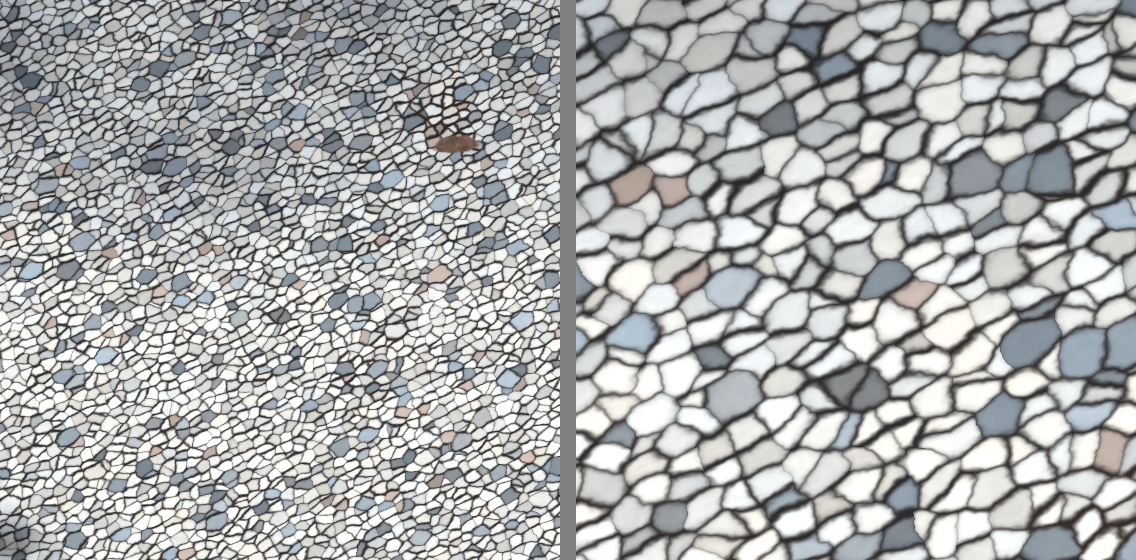
Left, the full canvas; right, a detail of the centre.
Reproduce this texture procedurally as a three.js fragment shader.

```glsl
// Pale crushed gravel with scattered blue-grey stones and a little brown litter.
// A weighted cellular pattern (power diagram) gives stones of mixed sizes; the
// distance to each stone's border makes broken gaps, and broad blobs shade the bed.

#define STONES 53.0        // small stones across the canvas
#define TILT 0.45          // direction of the long axis, radians
#define STRETCH 1.42       // length of stones against their width
#define BIG_SHARE 0.028    // share of cells that grow into big stones
#define GREY_SHARE 0.09    // share of small stones that are grey
#define GAP_SOFT 0.16      // width of the soft stone border, in cells
#define GAP_SLANT 0.075    // extra gap along the long axis, in cells
#define GAP_BREAK 0.11     // how far random gaps close up, in cells
#define GAP_COLOR vec3(0.17, 0.17, 0.18)
#define PALE_COLOR vec3(1.01, 1.01, 0.995)
#define GREY_COLOR vec3(0.61, 0.64, 0.665)
#define LITTER_COLOR vec3(0.37, 0.29, 0.25)

varying vec2 vUv;

const float ROUNDING = 20.0;

vec2 hash2(vec2 p) {
  vec3 q = fract(vec3(p.xyx) * vec3(0.1031, 0.1030, 0.0973));
  q += dot(q, q.yzx + 33.33);
  return fract((q.xx + q.yz) * q.zy);
}

mat2 rotation(float a) {
  return mat2(cos(a), -sin(a), sin(a), cos(a));
}

// Layered sines, about -1 to 1
float waves(vec2 p) {
  float sum = 0.0, amp = 0.55;
  for (int i = 0; i < 4; i++) {
    sum += amp * sin(p.x + 1.3 * sin(p.y)) * cos(p.y * 0.9 - 0.7 * sin(p.x));
    p = rotation(0.9) * p * 1.9 + 2.7;
    amp *= 0.6;
  }
  return sum;
}

float blob(vec2 p, vec2 center, vec2 size) {
  vec2 q = (p - center) / size;
  return exp(-dot(q, q));
}

float litterAt(vec2 p) {
  return blob(p, vec2(0.80, 0.79), vec2(0.055, 0.065)) + 0.45 * blob(p, vec2(0.64, 0.33), vec2(0.06, 0.05));
}

// Rare cells weigh much more and swallow their neighbours
float stoneWeight(vec2 cell) {
  vec2 h = hash2(cell + 71.0);
  return h.x < BIG_SHARE ? 0.4 + 0.45 * h.y : 0.24 * h.y;
}

vec2 stoneOffset(vec2 cell) {
  return 0.08 + 0.84 * hash2(cell);
}

// Returns the owning cell in xy and the rounded border distance in z
vec3 gravel(vec2 p) {
  vec2 base = floor(p), owner = base, toOwner = vec2(0.0);
  float nearest = 100.0;
  for (int j = -2; j <= 2; j++)
    for (int i = -2; i <= 2; i++) {
      vec2 cell = base + vec2(float(i), float(j));
      vec2 r = cell + stoneOffset(cell) - p;
      float power = dot(r, r) - stoneWeight(cell);
      if (power < nearest) { nearest = power; owner = cell; toOwner = r; }
    }
  float sum = 0.0;
  for (int j = -2; j <= 2; j++)
    for (int i = -2; i <= 2; i++) {
      vec2 cell = base + vec2(float(i), float(j));
      vec2 r = cell + stoneOffset(cell) - p;
      vec2 across = r - toOwner;
      float len = length(across);
      if (len < 0.001) continue;
      float border = (dot(r, r) - stoneWeight(cell) - nearest) / (2.0 * len);
      border += GAP_BREAK * hash2(cell + owner + 9.0).x - GAP_SLANT * abs(across.y) / len;
      sum += exp(-ROUNDING * border);
    }
  return vec3(owner, -log(sum + 0.00001) / ROUNDING);
}

void main() {
  // Stone layout, bent a little so that rows never show
  vec2 scale = STONES * vec2(1.0 / sqrt(STRETCH), sqrt(STRETCH));
  vec2 p = rotation(TILT) * vUv * scale;
  p += 0.18 * vec2(waves(p * 1.7), waves(p.yx * 1.6 + 5.0));
  vec3 stone = gravel(p + 40.0);
  vec2 center = rotation(-TILT) * ((stone.xy - 39.5) / scale);
  vec2 tone = hash2(stone.xy + 13.0), hue = hash2(stone.xy + 157.0);
  float big = step(0.35, stoneWeight(stone.xy));

  // Broad shade: cooler and darker above, with a few dim hollows
  float shade = 0.17 * smoothstep(0.35, 1.0, vUv.y + 0.06 * waves(vUv * 6.0));
  shade += 0.16 * blob(vUv, vec2(0.36, 0.70), vec2(0.22, 0.13));
  shade += 0.16 * blob(vUv, vec2(0.65, 1.00), vec2(0.16, 0.10));
  shade += 0.16 * blob(vUv, vec2(0.00, 0.88), vec2(0.12, 0.16));
  shade += 0.45 * blob(vUv, vec2(0.01, 0.03), vec2(0.06, 0.05));

  // Stone colours, chosen once for each stone
  float greyChance = mix(GREY_SHARE + 0.07 * waves(center * 14.0), 0.8, big);
  vec3 pale = PALE_COLOR * (1.0 - 0.2 * tone.y * tone.y);
  pale *= mix(vec3(0.975, 0.995, 1.015), vec3(1.01, 0.995, 0.97), hue.x);
  vec3 slate = GREY_COLOR * mix(0.8, 1.25, tone.y);
  slate *= mix(vec3(0.96, 1.0, 1.03), vec3(1.04, 1.0, 0.97), hue.x * hue.x);
  vec3 color = mix(pale, slate, step(tone.x, greyChance));
  color *= 0.88 + 0.13 * smoothstep(0.03, 0.3, stone.z) + 0.03 * waves(p * 4.0);

  // Brown litter: rusty stones and stained gaps
  float litter = litterAt(vUv);
  float rust = step(0.988 - 0.3 * litterAt(center), hue.y);
  color = mix(color, LITTER_COLOR * 1.7, rust * 0.5);
  float stain = clamp(0.2 + 0.3 * waves(vUv * 19.0) + litter, 0.0, 1.0);
  vec3 gap = mix(GAP_COLOR, LITTER_COLOR * 0.6, stain);
  float inset = stone.z - 0.08 * litter + 0.03 * waves(vUv * 33.0);
  color = mix(gap, color, smoothstep(-0.06, GAP_SOFT, inset));
  color *= (1.03 - shade) * mix(vec3(1.0), vec3(0.97, 0.995, 1.035), clamp(shade * 3.0, 0.0, 1.0));

  // One dry leaf
  vec2 leaf = rotation(0.1) * (vUv - vec2(0.815, 0.742)) / vec2(0.04, 0.016);
  float leafEdge = length(leaf) + 0.18 * waves(vUv * 90.0);
  vec3 leafColor = LITTER_COLOR * (1.2 + 0.3 * waves(vUv * 130.0));
  color = mix(color, leafColor, 1.0 - smoothstep(0.8, 1.1, leafEdge));

  gl_FragColor = vec4(clamp(color, 0.0, 1.0), 1.0);
}
```
